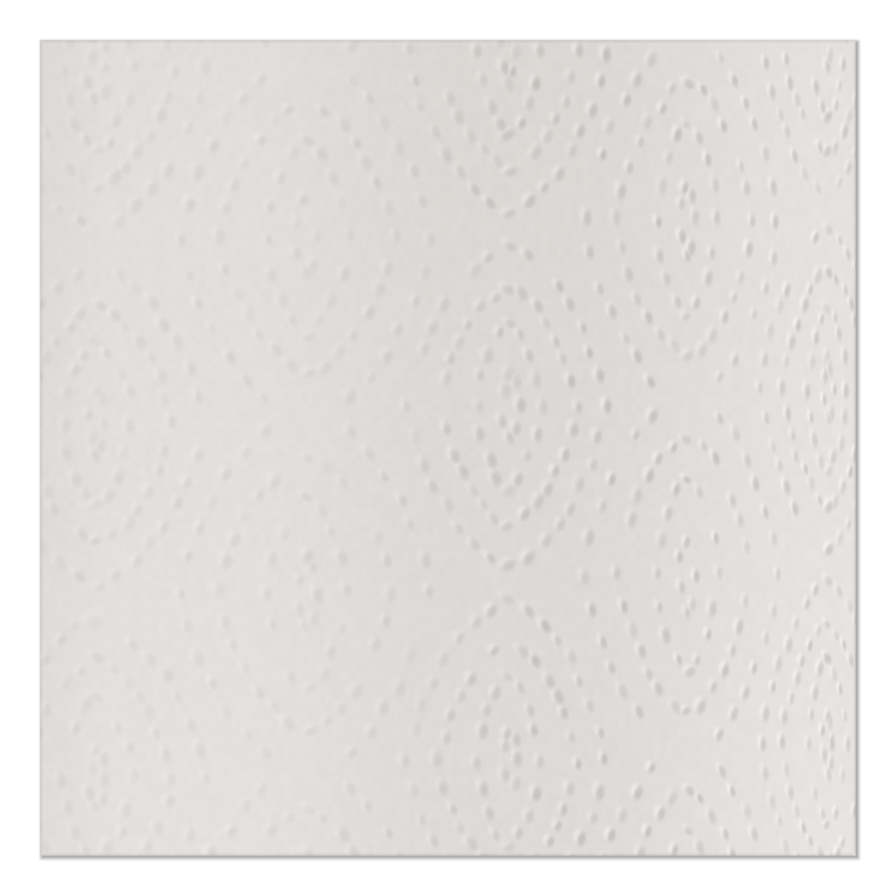
Write a Shadertoy shader that draws this texture.

```glsl
// Embossed paper towel on a roll: staggered medallions made of dotted, pointed rings.
// The sheet is unrolled from a cylinder, then each pixel gathers shade and glint
// from the dents of the nearby medallions, over a softly lit, fibrous paper.

const float TAU = 6.2831853;
const float COLUMN_STEP = 0.234;   // flat distance between medallion columns
const float ROW_STEP = 0.396;      // distance between medallions in a column
const vec2 SHEET_HALF = vec2(0.455);
const vec3 PAPER_DARK = vec3(0.845, 0.835, 0.818);
const vec3 PAPER_LIGHT = vec3(0.905, 0.900, 0.888);

float hash(vec2 p) {
    return fract(sin(dot(p, vec2(127.1, 311.7))) * 43758.5453);
}

float noise(vec2 p) {
    vec2 i = floor(p), f = fract(p);
    f = f * f * (3.0 - 2.0 * f);
    return mix(mix(hash(i), hash(i + vec2(1, 0)), f.x),
               mix(hash(i + vec2(0, 1)), hash(i + vec2(1, 1)), f.x), f.y);
}

// Horizontal canvas position to column coordinate on the unrolled cylinder
float unroll(float x) {
    return 0.5 + asin(clamp((x - 0.227) / 0.84, -1.0, 1.0)) / 0.28;
}

// Point of a pointed oval ring at angle t
vec2 ringPoint(float t, vec2 radii) {
    vec2 dir = vec2(cos(t), sin(t));
    vec2 a = pow(abs(dir), vec2(1.5));
    return radii * dir * pow(a.x + a.y, -1.0 / 1.5);
}

// Soft oval spot, stretched along an axis
float spot(vec2 d, vec2 axis, vec2 size) {
    vec2 q = vec2(dot(d, axis), dot(d, vec2(-axis.y, axis.x))) / size;
    return 1.0 - smoothstep(0.25, 1.35, length(q));
}

// Shade (x) and glint (y) of the ring's dents closest to p
vec2 dottedRing(vec2 p, vec2 radii, float count, vec2 seed) {
    vec2 relief = vec2(0.0);
    float nearest = floor(atan(p.y / radii.y, p.x / radii.x) / TAU * count + 0.5);
    for (float k = -1.0; k <= 1.0; k++) {
        float index = mod(nearest + k, count);
        vec2 id = seed + vec2(index, index * 0.37);
        float t = TAU * index / count;
        vec2 center = ringPoint(t, radii);
        // Leave out dents that would run into a neighbouring medallion
        float reach = dot(abs(center), vec2(COLUMN_STEP, 0.5 * ROW_STEP));
        if (reach > 0.050 || abs(center.y) > 0.182 || hash(id + 3.1) < 0.06) continue;

        center += (vec2(hash(id), hash(id + 7.7)) - 0.5) * 0.007;
        vec2 along = normalize(ringPoint(t + 0.05, radii) - ringPoint(t - 0.05, radii));
        vec2 axis = normalize(along * sign(along.y + 0.001) + vec2(0.0, 0.5));
        vec2 size = vec2(0.0085, 0.0056) * mix(0.8, 1.2, hash(id + 1.9));
        vec2 d = p - center;
        float depth = mix(0.5, 1.0, hash(id + 5.3));
        relief = max(relief, depth * vec2(spot(d, axis, size),
                                          spot(d + vec2(0.006, -0.004), axis, size)));
    }
    return relief;
}

// Core cluster and three concentric rings
vec2 medallion(vec2 p, float scale, vec2 seed) {
    vec2 relief = dottedRing(p, scale * vec2(0.012, 0.042), 7.0, seed);
    relief = max(relief, dottedRing(p, scale * vec2(0.045, 0.108), 16.0, seed + 20.0));
    relief = max(relief, dottedRing(p, scale * vec2(0.097, 0.154), 28.0, seed + 50.0));
    return max(relief, dottedRing(p, scale * vec2(0.140, 0.208), 32.0, seed + 90.0));
}

// Relief of the staggered lattice; odd columns are larger and half a step higher
vec2 emboss(float u, float y) {
    vec2 relief = vec2(0.0);
    for (float i = -1.0; i <= 1.0; i++) {
        float column = floor(u + 0.5) + i;
        float odd = mod(column, 2.0);
        float base = 0.13 + 0.01 * column + 0.5 * ROW_STEP * odd;
        float firstRow = floor((y - base) / ROW_STEP);
        for (float j = 0.0; j <= 1.0; j++) {
            float row = firstRow + j;
            vec2 p = vec2((u - column) * COLUMN_STEP, y - base - row * ROW_STEP);
            relief = max(relief, medallion(p, mix(0.86, 1.0, odd), vec2(column, row) * 13.7));
        }
    }
    return relief;
}

// Broad light across the roll, plus fine fibres
vec3 paper(vec2 uv) {
    float light = 0.66 - 0.38 * smoothstep(0.25, 0.52, uv.x)
                + 0.58 * smoothstep(0.62, 0.95, uv.x);
    light -= 0.25 * (1.0 - smoothstep(0.04, 0.13, uv.x)) + 0.2 * (uv.y - 0.5);
    float fibre = noise(uv * vec2(150.0, 110.0)) + 0.6 * noise(uv * 260.0) - 0.8;
    return mix(PAPER_DARK, PAPER_LIGHT, clamp(light, 0.0, 1.0)) + 0.012 * fibre;
}

float boxDistance(vec2 p, vec2 halfSize) {
    vec2 d = abs(p) - halfSize;
    return length(max(d, 0.0)) + min(max(d.x, d.y), 0.0);
}

void mainImage(out vec4 fragColor, in vec2 fragCoord) {
    vec2 uv = fragCoord / iResolution.xy;
    float aa = 1.0 / iResolution.y;

    // Paper with dents, crisper towards the side turned from the light
    vec2 relief = emboss(unroll(uv.x), uv.y);
    float contrast = mix(0.42, 1.0, smoothstep(0.35, 0.7, uv.x));
    vec3 sheet = paper(uv);
    sheet += contrast * (0.05 * relief.y * (1.0 - relief.x) - 0.095 * relief.x);

    // White surround with a thin drop shadow below and to the right
    float edge = boxDistance(uv - 0.5, SHEET_HALF);
    float shadow = 1.0 - smoothstep(-0.002, 0.005, boxDistance(uv - vec2(0.502, 0.498), SHEET_HALF));
    vec3 color = mix(vec3(1.0), vec3(0.66), shadow);
    sheet *= 1.0 - 0.07 * smoothstep(-0.004, 0.0, edge);
    color = mix(color, sheet, 1.0 - smoothstep(-aa, aa, edge));
    fragColor = vec4(color, 1.0);
}
```
